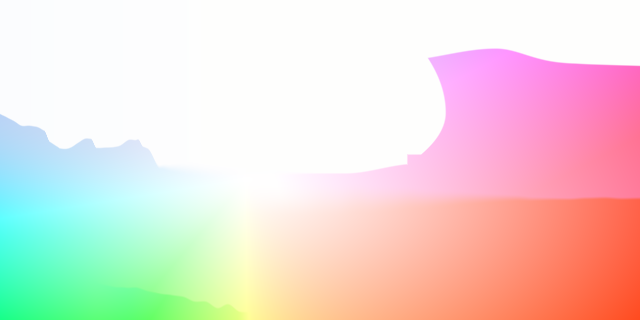
This texture map is drawn by a Shadertoy shader. Its source:

```glsl
// Flow-field colour map: pale sky over a hue wheel fanning out from a white focus.

float hash(float n) { return fract(sin(n * 127.1) * 43758.5453); }

float noise(float x) {
    float i = floor(x), f = fract(x);
    return mix(hash(i), hash(i + 1.0), f * f * (3.0 - 2.0 * f));
}

// Hue in turns, tinted from white by saturation
vec3 tint(float hue, float sat) {
    vec3 pure = clamp(abs(mod(hue * 6.0 + vec3(0, 4, 2), 6.0) - 3.0) - 1.0, 0.0, 1.0);
    return mix(vec3(1), pure, clamp(sat, 0.0, 1.0));
}

// Wheel of hues around the focus, stronger with distance
vec3 groundColor(vec2 p) {
    vec2 d = vec2(p.x - 0.77, 0.44 - p.y);
    float angle = atan(d.x, d.y);
    float hue = angle > 0.0 ? 0.1667 * exp(-angle / 0.75) : 0.1667 - 0.236 * angle;
    float reach = length(d * vec2(d.x > 0.0 ? 0.55 : 0.8, 1.0));
    float sat = 1.15 * pow(reach, 1.25);
    if (d.x < 0.0) {
        sat += 0.3 * d.y * abs(d.x);
        sat *= mix(0.4, 1.0, smoothstep(-0.2, 0.2, d.y));
    }
    // Low green hills on the bottom edge
    float hill = 0.105 - 0.2 * (p.x - 0.39) + 0.02 * (noise(p.x * 28.0) - 0.5);
    float inHill = smoothstep(0.004, -0.004, p.y - hill)
                 * smoothstep(0.28, 0.42, p.x) * smoothstep(0.79, 0.74, p.x);
    return tint(hue + 0.025 * inHill, sat + 0.09 * inHill);
}

vec3 cliffColor(vec2 p) {
    float hue = 0.833 + 0.139 * (p.x - 1.56) + 0.267 * (0.82 - p.y);
    float sat = 0.06 + 0.46 * (p.x - 0.99) + 0.2 * (p.y - 0.43);
    return tint(min(hue, 0.96), sat);
}

// Jagged slope falling from the left into a level horizon
float horizon(float x) {
    float ledge = mix(0.538, 0.478, smoothstep(0.46, 0.5, x));
    ledge -= 0.02 * smoothstep(0.5, 0.75, x);
    float h = max(0.648 - 0.59 * x, ledge);
    for (int i = 0; i < 3; i++) {
        float tip = 0.148 + 0.146 * float(i);
        h += 0.028 * smoothstep(tip - 0.09, tip - 0.02, x) * smoothstep(tip + 0.008, tip - 0.01, x);
    }
    h += 0.008 * (noise(x * 45.0) - 0.5) * smoothstep(0.6, 0.45, x);
    return h + 0.03 * smoothstep(1.08, 1.3, x);
}

// Overhanging cliff: curved left face under a domed top
float cliffMask(vec2 p, float soft) {
    float dy = p.y - 0.648;
    float face = 1.393 - (dy > 0.0 ? 1.92 : 4.5) * dy * dy;
    float dx = (p.x - 1.55) / (p.x < 1.55 ? 0.22 : 0.13);
    float top = 0.8 + 0.048 * exp(-dx * dx) - 0.03 * max(p.x - 1.8, 0.0);
    float mask = smoothstep(-soft, soft, p.x - face) * smoothstep(soft, -soft, p.y - top);
    // Small notch at the foot
    vec2 q = abs(p - vec2(1.295, 0.49)) - vec2(0.022, 0.027);
    return max(mask, smoothstep(soft, -soft, max(q.x, q.y)));
}

void mainImage(out vec4 fragColor, in vec2 fragCoord) {
    vec2 p = fragCoord / iResolution.xy * vec2(2, 1);
    float soft = max(0.003, 1.0 / iResolution.y);

    // Sky
    vec3 color = mix(vec3(0.985, 0.99, 0.995), vec3(0.996, 0.995, 0.994), smoothstep(0.0, 0.8, p.x));

    // Land: wheel below, pink band above it on the right
    float seam = 0.38 + 0.006 * (noise(p.x * 18.0) - 0.5);
    float blur = mix(0.06, 0.006, smoothstep(0.9, 1.8, p.x));
    float pink = smoothstep(seam - blur, seam + blur, p.y) * smoothstep(0.68, 0.9, p.x);
    vec3 land = mix(groundColor(p), cliffColor(p), pink);
    land *= 1.0 - 0.035 * smoothstep(0.4, 0.6, p.y) * smoothstep(0.7, 0.3, p.x);

    float edge = soft + 0.02 * smoothstep(0.45, 0.6, p.x) * smoothstep(1.0, 0.7, p.x);
    float below = smoothstep(edge, -edge, p.y - horizon(p.x));
    color = mix(color, land, max(below, cliffMask(p, soft)));

    fragColor = vec4(color, 1);
}
```
